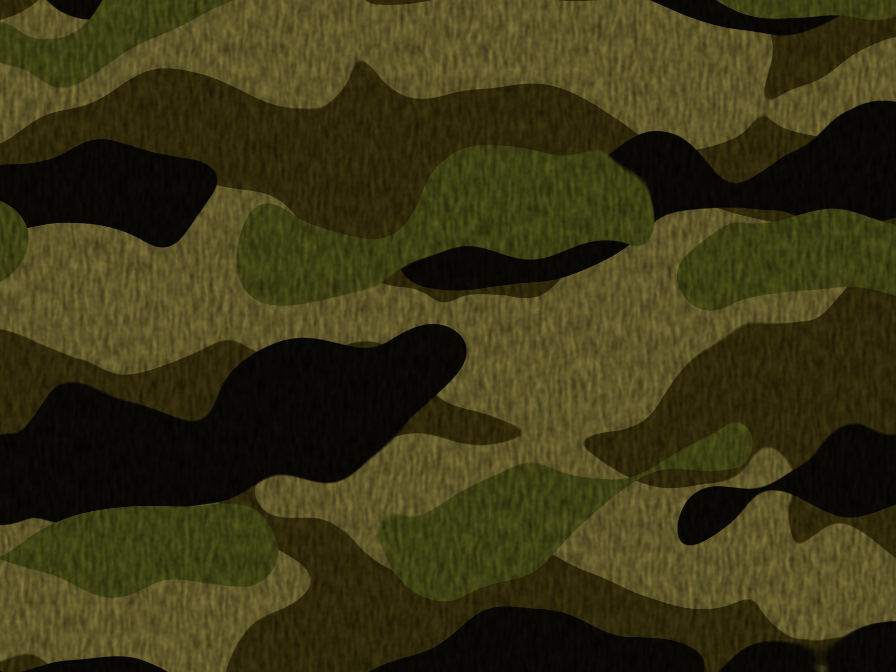
Reproduce this pattern procedurally as a Shadertoy shader.

```glsl
// Woodland camouflage on crinkled cloth: three layers of long lobed patches
// (tan, black, green) over brown. Patches are tapered capsules scattered in
// staggered cells and bent by gradient noise; fine vertical noise adds the grain.

vec2 hash2(vec2 p) {
    vec3 h = fract(p.xyx * vec3(0.1031, 0.1030, 0.0973));
    h += dot(h, h.yzx + 33.33);
    return fract((h.xx + h.yz) * h.zy);
}

float cornerSlope(vec2 cell, vec2 offset) {
    float angle = 6.2832 * hash2(cell).x;
    return dot(vec2(cos(angle), sin(angle)), offset);
}

float gradientNoise(vec2 p) {
    vec2 i = floor(p), f = p - i;
    vec2 u = f * f * f * (f * (f * 6.0 - 15.0) + 10.0);
    vec2 e = vec2(0.0, 1.0);
    return mix(mix(cornerSlope(i, f), cornerSlope(i + e.yx, f - e.yx), u.x),
               mix(cornerSlope(i + e, f - e), cornerSlope(i + 1.0, f - 1.0), u.x), u.y);
}

float smoothMin(float a, float b, float k) {
    float h = max(k - abs(a - b), 0.0) / k;
    return min(a, b) - 0.25 * h * h * k;
}

// Tapered capsule lying along x
float taperedCapsule(vec2 p, float halfLength, float radius, float taper) {
    float along = clamp(p.x, -halfLength, halfLength);
    return length(p - vec2(along, 0.0)) - radius * (1.0 + taper * along / halfLength);
}

// Distance to one colour's patches
float patches(vec2 p, vec2 cell, float halfLength, float radius, float tilt, float seed) {
    // Broad bends, then smaller wobbles along the outline
    vec2 w = p + seed * vec2(3.7, 5.3);
    p += 0.13 * vec2(gradientNoise(w * vec2(2.6, 4.0)),
                     gradientNoise(w * vec2(3.4, 2.6) + 41.0));
    p += 0.035 * vec2(gradientNoise(w * 8.0 + 17.0), gradientNoise(w * 7.0 + 73.0));
    float lobes = 0.085 * gradientNoise(w * vec2(5.0, 6.0) + 29.0);

    float d = 1.0;
    float baseRow = floor(p.y / cell.y);
    for (int j = -1; j <= 1; j++) {
        float row = baseRow + float(j);
        float stagger = 0.5 * mod(row, 2.0) + 0.3 * hash2(vec2(row, seed)).x;
        float baseColumn = floor(p.x / cell.x + stagger);
        for (int i = -1; i <= 1; i++) {
            vec2 id = vec2(baseColumn + float(i), row);
            vec2 place = hash2(id + seed * 7.0);
            vec2 shape = hash2(id + seed * 7.0 + 50.0);
            vec2 center = (id + vec2(0.5 - stagger, 0.5) + 0.34 * (place - 0.5)) * cell;
            float angle = tilt + 0.5 * (shape.x - 0.5);
            float c = cos(angle), s = sin(angle);
            vec2 q = mat2(c, -s, s, c) * (p - center);
            float taper = 0.9 * (shape.y - 0.5);
            float reach = halfLength * mix(0.8, 1.2, place.y);
            d = smoothMin(d, taperedCapsule(q, reach, radius, taper), 0.04);
        }
    }
    return d - lobes;
}

// Crinkled weave: narrow upright ridges with a little finer grit
float clothGrain(vec2 p) {
    p.x += 0.004 * gradientNoise(p * 24.0);
    float ridges = gradientNoise(p * vec2(135.0, 34.0));
    float threads = gradientNoise(p * vec2(172.0, 62.0) + 19.0);
    float grit = gradientNoise(p * vec2(160.0, 140.0) + 87.0);
    return ridges + 0.7 * threads + 0.4 * grit;
}

void mainImage(out vec4 fragColor, in vec2 fragCoord) {
    vec2 p = fragCoord / iResolution.y;
    float edge = 0.9 / iResolution.y;

    vec3 brown = vec3(0.180, 0.152, 0.035);
    vec3 tan_ = vec3(0.368, 0.335, 0.158);
    vec3 black = vec3(0.030, 0.027, 0.017);
    vec3 green = vec3(0.235, 0.248, 0.070);

    // Layers from back to front
    float tanDist = patches(p, vec2(0.62, 0.36), 0.22, 0.100, 0.02, 1.0);
    float blackDist = patches(p + 0.21, vec2(0.75, 0.36), 0.22, 0.060, 0.05, 2.0);
    float greenDist = patches(p + 0.43, vec2(0.78, 0.42), 0.20, 0.060, 0.20, 3.0);
    vec3 color = brown;
    color = mix(color, tan_, smoothstep(edge, -edge, tanDist));
    color = mix(color, black, smoothstep(edge, -edge, blackDist));
    color = mix(color, green, smoothstep(edge, -edge, greenDist));

    // Cloth relief, faintly visible on black too
    float grain = clothGrain(p);
    color = color * (1.0 + 0.32 * grain) + 0.014 * grain;

    fragColor = vec4(clamp(color, 0.0, 1.0), 1.0);
}
```
